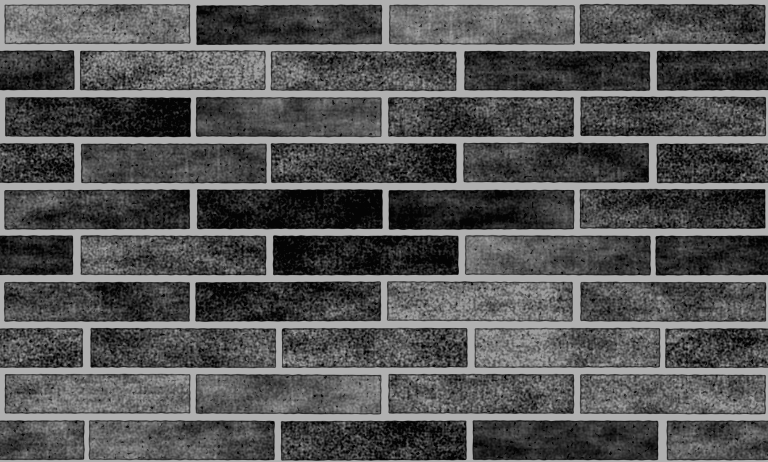
Reproduce this texture procedurally as a Shadertoy shader.

```glsl
// Charcoal brick wall: ten staggered rows of four long, grainy bricks in flat grey mortar.

vec2 hash2(vec2 p) {
    vec3 a = fract(p.xyx * vec3(0.1031, 0.1030, 0.0973));
    a += dot(a, a.yzx + 33.33);
    return fract((a.xx + a.yz) * a.zy);
}

float corner(vec2 cell, vec2 offset, vec2 f) {
    return dot(hash2(cell + offset) * 2.0 - 1.0, f - offset);
}

float gradientNoise(vec2 p) {
    vec2 i = floor(p), f = p - i;
    vec2 u = f * f * f * (f * (f * 6.0 - 15.0) + 10.0);
    return mix(mix(corner(i, vec2(0, 0), f), corner(i, vec2(1, 0), f), u.x),
               mix(corner(i, vec2(0, 1), f), corner(i, vec2(1, 1), f), u.x), u.y);
}

float roundedBox(vec2 p, vec2 halfSize, float radius) {
    vec2 d = abs(p) - halfSize + radius;
    return length(max(d, 0.0)) + min(max(d.x, d.y), 0.0) - radius;
}

void mainImage(out vec4 fragColor, in vec2 fragCoord) {
    vec2 uv = fragCoord / iResolution.xy;

    // Running bond: odd rows shift, a little further near the bottom
    float down = (1.0 - uv.y) * 10.0 - 0.03;
    float row = floor(down);
    float odd = mod(row, 2.0);
    float shift = mix(0.005, 0.4 + 0.05 * smoothstep(5.0, 7.0, row), odd);
    float across = uv.x * 4.0 - shift;
    vec2 id = vec2(mod(floor(across), 4.0), row) + 7.0;

    // Brick space, one unit being the canvas height
    vec2 q = (vec2(fract(across), 1.0 - fract(down - row)) - 0.5) * vec2(0.4174, 0.1);
    vec2 look = hash2(id * 3.7);
    vec2 wear = hash2(id * 5.3 + 19.0);
    vec2 seed = id * vec2(37.0, 53.0);

    // Slightly crooked outline with chipped edges
    vec2 nudge = (hash2(id + 41.0) - 0.5) * vec2(0.005, 0.002);
    vec2 crooked = q - nudge + q.yx * vec2(-1, 1) * (wear.x - 0.5) * 0.008;
    float d = roundedBox(crooked, vec2(0.2015, 0.0425), 0.003);
    d += 0.0018 * gradientNoise(q * 75.0 + seed);

    // Firing tone: per brick, darker in the middle rows, fading end to end
    float tone = mix(0.1, 0.47, look.x) - 0.13 * exp(-pow(row - 4.5, 2.0));
    tone += (look.y - 0.5) * q.x * 1.1;

    // Smoky clouds, horizontal smears and faint upright scuffs
    float cloud = gradientNoise(q * vec2(9, 22) + seed)
                + 0.6 * gradientNoise(q * vec2(24, 48) + seed + 11.0);
    float smear = gradientNoise(q * vec2(12, 130) + seed + 23.0);
    float scuff = gradientNoise(q * vec2(85, 9) + seed + 31.0);
    tone += 0.27 * cloud + 0.09 * smear + 0.2 * max(scuff - 0.1, 0.0);

    // Sandy grain, rougher on some bricks, with dark pits
    float grain = gradientNoise(q * 175.0 + seed)
                + 0.6 * gradientNoise(q * 90.0 + seed + 47.0);
    tone += grain * mix(0.14, 0.46, wear.y);
    float pits = gradientNoise(q * 120.0 + seed + 61.0);
    tone -= 0.25 * smoothstep(0.25, 0.5, pits);

    // Sooty rim
    tone *= mix(0.35, 1.0, smoothstep(0.0, 0.0045, -d));
    tone = clamp(tone, 0.015, 0.62);

    float aa = 0.75 / iResolution.y;
    float mortar = smoothstep(-aa, aa, d);
    fragColor = vec4(vec3(mix(tone, 0.69, mortar)), 1.0);
}
```
